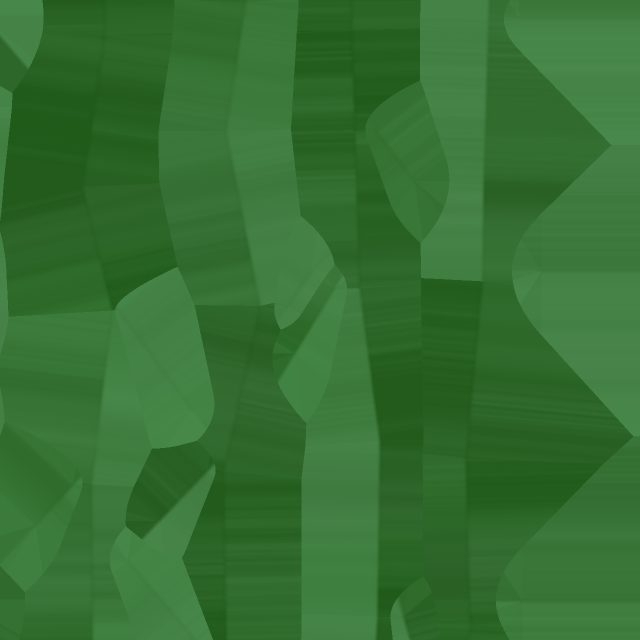
A WebGL 1 fragment shader for this background:

```glsl
precision highp float;

uniform vec2 u_resolution;

const vec3 DARK_GREEN = vec3(0.135, 0.355, 0.110);
const vec3 LIGHT_GREEN = vec3(0.285, 0.535, 0.295);
const float DARK_TONE = 0.24;
const float MID_TONE = 0.48;
const float LIGHT_TONE = 0.87;
const float SPUR_LIGHT_SHARE = 0.66;
const float STREAK_CONTRAST = 0.40;
const float BAND_STEP = 0.13;
const float SECTION_STEP = 0.16;
const float HUE_DRIFT = 0.022;
const float SEAM_WIDTH = 0.004;
const float ROW_HEIGHT = 0.25;
const vec2 JOINT_JITTER = vec2(0.08, 0.14);
const float EDGE_FILL = 0.35;
const float SPUR_SHARE = 0.56;
const float SPUR_REACH = 0.06;
const vec2 SPUR_LENGTH = vec2(0.05, 0.24);
const vec2 SPUR_TILT = vec2(0.22, 0.85);
const float BLADE_SPACING = 0.45;
const float FAN_WEDGES = 1.4;
const float TIE = 0.00002;

struct Hit {
  float dist;    // distance to the nearest stroke
  float along;   // height of the nearest point, keeps streaks continuous
  float offset;  // signed distance from the axis
  float seed;
  float wedge;   // sector index around a stroke end, 0 beside the stroke
  vec2 tones;    // base tones of the two sides
};

float hash(float n) {
  return fract(sin(n * 12.9898 + 4.137) * 43758.5453);
}

float noise(float x, float seed) {
  float cell = floor(x);
  float f = fract(x);
  f = f * f * (3.0 - 2.0 * f);
  return mix(hash(cell + seed * 3.71), hash(cell + 1.0 + seed * 3.71), f);
}

// Joint of a near-vertical stem; stems crowd together towards the right.
vec2 stemJoint(float column, float row) {
  float id = column * 17.3 + row * 5.9;
  float x = 0.143 + column * (0.245 - 0.0157 * column);
  vec2 jitter = vec2(hash(id), hash(id + 2.3)) - 0.5;
  return vec2(x, row * ROW_HEIGHT) + jitter * JOINT_JITTER;
}

// Right and left tones; the light stems move over by one in the lower half.
vec2 stemTones(float column, float row) {
  if (column < -0.5) return vec2(LIGHT_TONE);
  float phase = column + step(row, 2.5);
  if (mod(phase, 2.0) < 0.5) return vec2(DARK_TONE);
  return phase < 2.0 ? vec2(0.78, MID_TONE) : vec2(DARK_TONE, 0.74);
}

float spurTone(float seed) {
  float pick = hash(seed);
  return pick < SPUR_LIGHT_SHARE ? LIGHT_TONE : (pick < 0.86 ? MID_TONE : DARK_TONE);
}

// Keeps the stroke a-b in hit if it is the nearest so far.
void testStroke(vec2 p, vec2 a, vec2 b, float seed, vec2 tones, inout Hit hit) {
  vec2 ap = p - a;
  float len = length(b - a);
  vec2 dir = (b - a) / len;
  float along = dot(ap, dir);
  float nearest = clamp(along, 0.0, len);
  vec2 away = ap - dir * nearest;
  float dist = length(away);
  if (dist < hit.dist - TIE) {
    float beyondEnd = step(0.000001, abs(along - nearest));
    float sector = floor(atan(away.y, away.x + 0.0000001) * FAN_WEDGES) + 9.0;
    float offset = dir.x * ap.y - dir.y * ap.x;
    hit = Hit(dist, a.y + nearest * dir.y, offset, seed, beyondEnd * sector, tones);
  }
}

Hit nearestStroke(vec2 p) {
  Hit hit = Hit(9.0, 0.0, 0.0, 0.0, 0.0, vec2(0.0));
  for (int i = -1; i <= 3; i++) {
    float column = float(i);
    vec2 lower = stemJoint(column, -1.0);
    for (int j = 0; j <= 5; j++) {
      float row = float(j);
      float seed = column * 23.7 + row * 4.3 + 60.0;
      vec2 upper = stemJoint(column, row);
      vec2 end = i < 0 ? mix(lower, upper, EDGE_FILL) : upper;
      vec2 tones = stemTones(column, row) + SECTION_STEP * (hash(seed + 8.9) - 0.5);
      testStroke(p, lower, end, column * 23.7 + 60.0, tones, hit);

      // Slanted spur leaving the joint
      if (hash(seed + 0.7) < SPUR_SHARE) {
        float side = hash(seed + 1.9) < 0.5 ? -1.0 : 1.0;
        float rise = hash(seed + 3.1) < 0.5 ? -1.0 : 1.0;
        float gap = hash(seed + 5.3);
        vec2 root = upper + vec2(side * (0.004 + SPUR_REACH * gap * gap * gap), 0.0);
        float tilt = mix(SPUR_TILT.x, SPUR_TILT.y, hash(seed + 6.1));
        float len = mix(SPUR_LENGTH.x, SPUR_LENGTH.y, hash(seed + 7.7));
        vec2 tip = root + len * vec2(side * sin(tilt), rise * cos(tilt));
        vec2 spurTones = vec2(spurTone(seed + 11.3), spurTone(seed + 14.9));
        testStroke(p, root, tip, seed + 211.0, spurTones, hit);
      }
      lower = upper;
    }
  }

  // Broad level blades reaching in from the right
  for (int j = 0; j < 3; j++) {
    float seed = float(j) * 6.7 + 503.0;
    float x = 0.81 + 0.06 * hash(seed);
    float y = 0.10 + BLADE_SPACING * float(j) + 0.16 * (hash(seed + 1.1) - 0.3);
    vec2 tones = vec2(LIGHT_TONE, mix(MID_TONE, LIGHT_TONE, hash(seed + 2.7)));
    testStroke(p, vec2(x, y), vec2(1.3, y), seed, tones, hit);
    if (hit.seed == seed) hit.along = p.y;
  }
  return hit;
}

// Tone on one side of a stroke, streaked across its axis.
float sideTone(Hit hit, float base, float seed) {
  float broad = noise(hit.along * 13.0, seed) - 0.5;
  float narrow = noise(hit.along * 55.0, seed + 1.0) - 0.5;
  float fine = noise(hit.along * 210.0, seed + 2.0) - 0.5;
  float fineMask = noise(hit.along * 11.0, seed + 3.0);
  float streak = broad + 0.42 * narrow + 0.55 * fine * fineMask * fineMask;
  float band = hash(floor(hit.along * 9.0 + hash(seed)) + seed * 1.9) - 0.5;
  float sector = hit.wedge > 0.0 ? hash(seed + hit.wedge * 1.37) - 0.5 : 0.0;
  float calm = mix(1.0, 0.55, smoothstep(0.6, 0.8, base));
  return base + calm * (STREAK_CONTRAST * streak + BAND_STEP * band + 0.24 * sector);
}

vec3 shade(vec2 p) {
  Hit hit = nearestStroke(p);
  float side = smoothstep(-SEAM_WIDTH, SEAM_WIDTH, hit.offset);
  float tone = mix(sideTone(hit, hit.tones.x, hit.seed),
                   sideTone(hit, hit.tones.y, hit.seed + 97.0), side);
  tone -= 0.07 * exp(-pow(hit.dist / SEAM_WIDTH, 2.0));
  float drift = noise(hit.along * 9.0, hit.seed + 31.0) - 0.5;
  vec3 color = mix(DARK_GREEN, LIGHT_GREEN, clamp(tone, 0.0, 1.0));
  return color + HUE_DRIFT * drift * vec3(1.0, 0.0, 1.0);
}

void main() {
  // Four samples per pixel smooth the cell borders
  vec3 sum = vec3(0.0);
  for (int k = 0; k < 4; k++) {
    vec2 shift = vec2(mod(float(k), 2.0), floor(float(k) * 0.5)) * 0.5 - 0.25;
    sum += shade((gl_FragCoord.xy + shift) / u_resolution);
  }
  gl_FragColor = vec4(sum * 0.25, 1.0);
}
```
